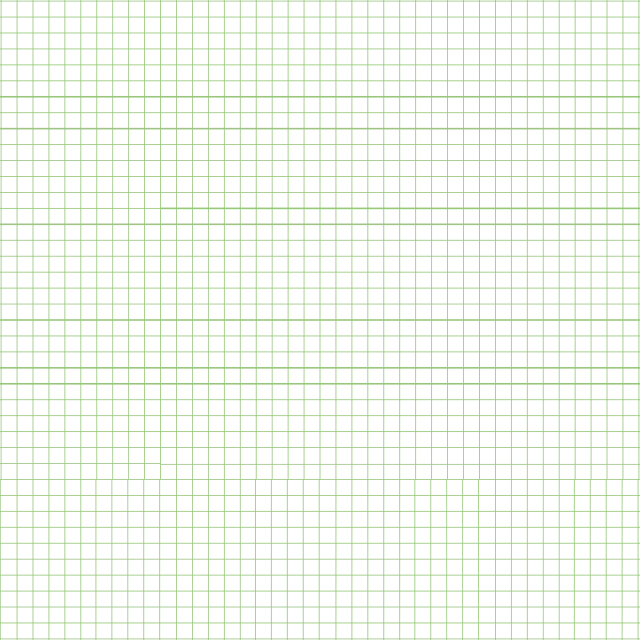
Give the GLSL for this pattern, as a three.js fragment shader.

```glsl
// Fine green graph paper: 40 by 40 squares with a few heavier rules and small print offsets.

varying vec2 vUv;

const float CELLS = 40.0;
const float MARGIN = 0.0017;          // blank edge around the grid
const float THIN = 0.0013;            // rule widths
const float HEAVY = 0.0025;
const float SLIP = 0.0013;            // misregistration of the offset rules
const float BLOCK = 10.0;             // columns per printed block
const float SEAM_ROW = 30.0;          // row, from the top, where columns slip
const float STEPPED_ROW = 29.0;       // row that steps down after the first block
const float PARTIAL_ROW = 13.0;       // row that is heavy after the first block
const float TINT_VARIATION = 0.05;
const vec3 PAPER = vec3(1.0);
const vec3 INK = vec3(0.60, 0.78, 0.49);

float hash(float n) {
  return fract(sin(n * 12.9898) * 43758.5453);
}

float isLine(float index, float target) {
  return 1.0 - step(0.5, abs(index - target));
}

// Exact share of a pixel covered by a rule at distance d.
float ruleCoverage(float d, float width, float pixel) {
  float low = max(d - 0.5 * pixel, -0.5 * width);
  float high = min(d + 0.5 * pixel, 0.5 * width);
  return clamp((high - low) / pixel, 0.0, 1.0);
}

// Rows that are heavy across the whole sheet, or only past the first block.
float heavyRow(float row, float pastFirstBlock) {
  float whole = isLine(row, 6.0) + isLine(row, 8.0) + isLine(row, 14.0)
              + isLine(row, 20.0) + isLine(row, 23.0) + isLine(row, 24.0);
  return whole + isLine(row, PARTIAL_ROW) * pastFirstBlock;
}

vec3 inkTint(float seed) {
  return INK + TINT_VARIATION * (hash(seed) - 0.5) * vec3(1.0, -0.4, 1.6);
}

void main() {
  vec2 pixel = max(fwidth(vUv), vec2(0.00001));
  vec2 pos = vec2(vUv.x, 1.0 - vUv.y);
  float pitch = (1.0 - 2.0 * MARGIN) / CELLS;
  vec2 grid = (pos - MARGIN) / pitch;
  vec2 index = clamp(floor(grid + 0.5), 0.0, CELLS);
  vec2 offset = (grid - index) * pitch;

  // Below the seam, the later columns of each block slip left.
  float inBlock = mod(index.x + 0.5, BLOCK);
  float slips = max(step(6.0, inBlock), step(inBlock, 1.0));
  offset.x += SLIP * slips * step(SEAM_ROW, grid.y);

  // One row steps down after the first block.
  float pastFirstBlock = step(BLOCK, grid.x);
  offset.y -= SLIP * isLine(index.y, STEPPED_ROW) * pastFirstBlock;

  // Rules
  float rowWidth = mix(THIN, HEAVY, heavyRow(index.y, pastFirstBlock));
  float column = ruleCoverage(offset.x, THIN, pixel.x);
  float row = ruleCoverage(offset.y, rowWidth, pixel.y);

  vec3 color = mix(PAPER, inkTint(index.x + 3.0), column);
  color = mix(color, min(color, inkTint(index.y + 61.0)), row);
  gl_FragColor = vec4(color, 1.0);
}
```
